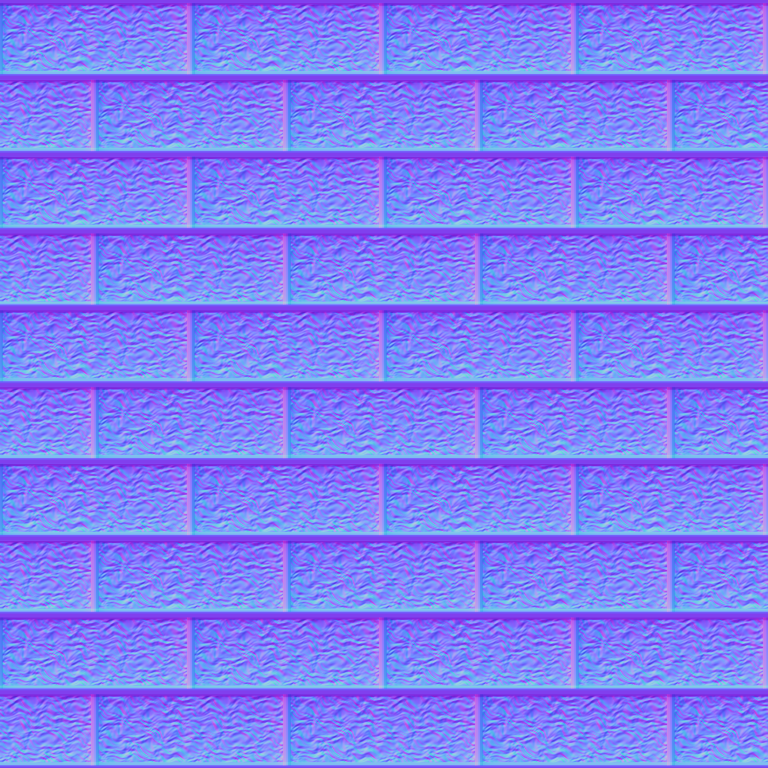
This texture map is drawn by a Shadertoy shader. Its source:

```glsl
// Tangent-space normal map of a running-bond wall of rough, bevelled bricks.

const float ROWS = 10.0;
const float BRICK_WIDTH = 2.5;   // in row heights, four bricks across
const float SOFT = 0.012;        // edge softness in row heights

vec2 hashGradient(ivec2 cell) {
    uint h = uint(cell.x) * 1597334677u ^ uint(cell.y) * 3812015801u;
    h = (h ^ (h >> 15)) * 2246822519u;
    h ^= h >> 13;
    float angle = float(h & 65535u) * 6.2831853 / 65536.0;
    return vec2(cos(angle), sin(angle));
}

float gradientNoise(vec2 p) {
    ivec2 cell = ivec2(floor(p));
    vec2 f = fract(p);
    vec2 u = f * f * f * (f * (f * 6.0 - 15.0) + 10.0);
    float a = dot(hashGradient(cell), f);
    float b = dot(hashGradient(cell + ivec2(1, 0)), f - vec2(1, 0));
    float c = dot(hashGradient(cell + ivec2(0, 1)), f - vec2(0, 1));
    float d = dot(hashGradient(cell + ivec2(1, 1)), f - vec2(1, 1));
    return mix(mix(a, b, u.x), mix(c, d, u.x), u.y);
}

// Soft-edged strip between two limits
float band(float x, float low, float high, float soft) {
    return smoothstep(low - soft, low + soft, x) - smoothstep(high - soft, high + soft, x);
}

// Fade that starts at zero and only acts on the positive side
float edgeFade(float x, float reach) {
    return step(0.0, x) * exp(-max(x, 0.0) / reach);
}

// Wrinkled stone: flat ripples, diagonal creases and fine grain
float stoneHeight(vec2 p) {
    vec2 warp = vec2(gradientNoise(p * 4.0 + 17.0), gradientNoise(p * 5.0 + 41.0));
    vec2 q = p + 0.09 * warp;
    float ripples = 0.022 * gradientNoise(q * vec2(7.5, 18.0));
    vec2 along = vec2(0.8, 0.6);
    vec2 diagonal = vec2(dot(q, along), dot(q, vec2(-along.y, along.x)));
    float creases = 0.020 * abs(gradientNoise(diagonal * vec2(4.0, 15.0) + 73.0));
    float grain = 0.007 * gradientNoise(q * vec2(19.0, 32.0) + 29.0);
    return ripples - creases + grain;
}

// Downhill direction of the stone; y runs down the wall
vec2 stoneSlope(vec2 p, float eps) {
    float dx = stoneHeight(p + vec2(eps, 0)) - stoneHeight(p - vec2(eps, 0));
    float dy = stoneHeight(p + vec2(0, eps)) - stoneHeight(p - vec2(0, eps));
    return -vec2(dx, dy) / (2.0 * eps);
}

// Horizontal tilt: blue left bevel, pink right bevel, lilac joint floor
float sideTilt(float x) {
    float tilt = 0.30 * (edgeFade(-x - 0.05, 0.11) - edgeFade(x - 0.02, 0.12));
    tilt += 0.50 * band(x, -0.062, -0.026, SOFT);
    tilt += 0.16 * band(x, -0.026, 0.0, SOFT);
    return tilt - 0.42 * band(x, 0.0, 0.032, SOFT);
}

// Vertical tilt: purple upper bevel and cyan lower lip on a pillowed face
float verticalTilt(float y, float down) {
    float tilt = mix(-0.14, 0.20, down);
    tilt += 0.20 * edgeFade(-y - 0.06, 0.13) - 0.32 * edgeFade(y - 0.04, 0.09);
    tilt += 0.38 * band(y, -0.072, -0.036, SOFT);
    return tilt - 0.50 * band(y, 0.036, 0.075, SOFT);
}

void mainImage(out vec4 fragColor, in vec2 fragCoord) {
    vec2 uv = fragCoord / iResolution.xy;
    vec2 wall = vec2(uv.x, 1.0 - uv.y) * ROWS;

    // Brick layout, every other row moved by half a brick
    float row = floor(wall.y);
    float shift = 0.5 * mod(row, 2.0);
    vec2 brick = vec2(fract(wall.x / BRICK_WIDTH + shift) * BRICK_WIDTH, wall.y - row);

    // Signed distance to the nearest joint on each axis
    vec2 size = vec2(BRICK_WIDTH, 1.0);
    vec2 fromJoint = brick - size * step(0.5 * size, brick);

    // Rough face surrounded by smooth bevels
    float roughX = 1.0 - band(fromJoint.x, -0.065, 0.035, SOFT);
    float roughY = 1.0 - band(fromJoint.y, -0.075, 0.060, SOFT);
    vec2 slope = stoneSlope(brick, 0.012) * roughX * roughY;
    slope += vec2(sideTilt(fromJoint.x), verticalTilt(fromJoint.y, brick.y));

    // Bed joint with a steel-blue upper rim and a violet floor
    float bed = band(fromJoint.y, -0.033, 0.040, SOFT);
    float rim = band(fromJoint.y, -0.033, -0.012, SOFT);
    vec2 bedSlope = mix(vec2(0.0, -0.58), vec2(-0.12, -0.30), rim);
    slope = mix(slope, bedSlope, bed);

    vec3 normal = normalize(vec3(slope, 1.0));
    fragColor = vec4(0.5 + 0.5 * normal, 1.0);
}
```
